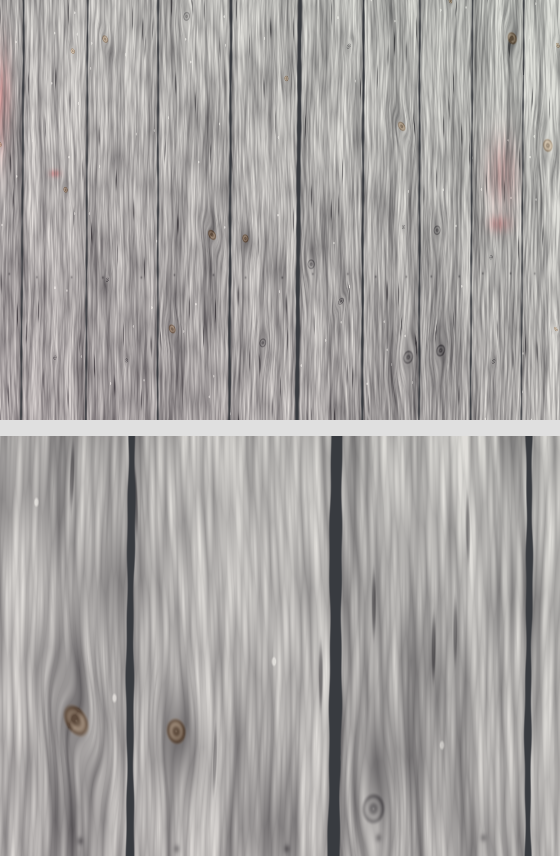
Top: the whole. Bottom: its middle third, enlarged.
Give the GLSL for this texture, as a Shadertoy shader.

```glsl
// Weathered grey timber wall: ten upright planks split by dark, slightly leaning gaps.
// Stretched cellular noise gives fibres and cracks, layered sines give growth rings,
// and each plank bends its grain around a few hashed knots.

vec2 hash2(vec2 p) {
    return fract(sin(vec2(dot(p, vec2(127.1, 311.7)), dot(p, vec2(269.5, 183.3)))) * 43758.5);
}

// Cellular noise: x = distance to the nearest point, y = random value of that cell
vec2 cellular(vec2 p) {
    vec2 base = floor(p), nearest = vec2(9.0, 0.0);
    for (int j = -1; j <= 1; j++)
    for (int i = -1; i <= 1; i++) {
        vec2 cell = base + vec2(i, j);
        float d = length(cell + hash2(cell) - p);
        if (d < nearest.x) nearest = vec2(d, hash2(cell + 17.0).x);
    }
    return nearest;
}

// Soft elliptical falloff
float blob(vec2 d, vec2 radius) {
    d /= radius;
    return exp(-dot(d, d));
}

void mainImage(out vec4 fragColor, in vec2 fragCoord) {
    vec2 p = fragCoord / iResolution.x;
    float top = iResolution.y / iResolution.x;
    float height = p.y / top;
    float pixel = 1.0 / iResolution.x;

    // Planks: seam positions and half widths of the gaps
    float seams[9] = float[9](0.040, 0.155, 0.282, 0.411, 0.533, 0.648, 0.749, 0.842, 0.933);
    float gaps[9] = float[9](0.0014, 0.0012, 0.0014, 0.0021, 0.0035, 0.0018, 0.0014, 0.0012, 0.001);
    float left = -0.06, right = 1.03, id = 0.0, edge = 1.0;
    for (int i = 0; i < 9; i++) {
        float n = float(i);
        float lean = 0.005 * (height - 0.5) * (0.6 + 0.4 * cos(n * 1.6));
        float seam = seams[i] + lean + 0.0003 * sin(p.y * 31.0 + n * 4.0);
        float rough = 0.0003 * sin(p.y * 67.0 + n) + 0.0002 * sin(p.y * 173.0 + n * 3.0);
        edge = min(edge, abs(p.x - seam) - gaps[i] - rough);
        if (p.x > seam) { left = seam; id += 1.0; }
        else right = min(right, seam);
    }
    float middle = 0.5 * (left + right), width = right - left;
    vec2 plank = hash2(vec2(id, 5.0));

    // Knots: push the grain aside, darken the heart, warm some of them
    float x = p.x + 0.002 * sin(p.y * 9.0 + id * 2.0) + 0.0008 * sin(p.y * 27.0 + id * 5.0);
    float knotShade = 0.0, warmth = 0.0;
    for (int k = 0; k < 3; k++) {
        vec2 place = hash2(vec2(id * 3.0 + 1.0, k)), kind = hash2(vec2(k, id + 40.0));
        vec2 d = p - vec2(middle + (place.x - 0.5) * 0.65 * width, top * (float(k) + place.y) / 3.0);
        d.x += (kind.y - 0.5) * 0.8 * d.y;
        float radius = mix(0.003, 0.0095, kind.x * kind.x);
        float halo = blob(d, radius * vec2(2.2, 6.0));
        x -= 0.75 * d.x * halo;
        float ring = length(d * vec2(1.0, 0.75)) / radius;
        float heart = 1.0 - smoothstep(0.75, 1.15, ring);
        knotShade += 0.13 * halo + heart * (0.28 + 0.16 * sin(ring * 9.0));
        warmth += heart * step(0.55, kind.y);
    }

    // Grain: fine fibres, broad streaks and arched growth rings
    vec2 grain = vec2(x + id * 7.3, p.y + id * 3.1);
    float fibre = cellular(grain * vec2(180.0, 6.0)).x;
    float hair = cellular(grain * vec2(310.0, 21.0)).x;
    float streak = cellular(grain * vec2(48.0, 2.2)).x;
    float across = (x - middle) / width + 0.12 * sin(p.y * 4.0 + id);
    float arch = 15.0 * sqrt(across * across + 0.004) + 8.0 * p.y * exp(-30.0 * across * across);
    float rings = sin(6.2832 * arch + 2.0 * sin(p.y * 14.0 + id));
    float broad = sin(x * 95.0 + id * 2.3 + sin(p.y * 5.0 + id)) + 0.6 * sin(x * 211.0 + p.y * 4.0);

    float tone = 0.55 + 0.55 * (0.43 - fibre) + 0.4 * (0.43 - hair) + 0.4 * (0.43 - streak);
    tone += (0.05 + 0.05 * plank.x) * rings + 0.07 * broad + 0.14 * (plank.y - 0.5);
    tone += 0.18 * (height - 0.5) + 0.14 * (p.x - 0.5);
    tone -= knotShade + 0.15 * exp(-max(edge, 0.0) / 0.002);

    // Wear: split fibres, pale chips and a row of nail heads
    vec2 crack = cellular(grain * vec2(75.0, 5.0));
    tone -= 0.55 * (1.0 - smoothstep(0.04, 0.13, crack.x)) * step(0.6, crack.y);
    vec2 chip = cellular(p * vec2(32.0, 17.0) + 8.0);
    tone += 0.4 * (1.0 - smoothstep(0.02, 0.06, chip.x)) * step(0.8, chip.y);
    vec2 nail = vec2(abs(p.x - middle) - 0.27 * width, p.y - 0.258 - 0.008 * (plank.x - 0.5));
    tone -= 0.4 * blob(nail, vec2(0.0018, 0.0025));

    // Colour: silver wood, cool at lower left, with warm knots and faded red paint
    vec3 color = mix(vec3(0.43, 0.42, 0.425), vec3(0.88, 0.87, 0.855), clamp(tone, -0.35, 1.0));
    color += vec3(0.012, -0.006, 0.004) * (1.0 - p.x - height);
    color += vec3(0.09, 0.03, -0.04) * warmth;
    float paint = 0.8 * blob(p - vec2(0.004, 0.57), vec2(0.016, 0.09));
    paint += 0.55 * blob(p - vec2(0.897, 0.44), vec2(0.027, 0.06)) * step(8.0, id) * step(id, 8.0);
    paint += 0.7 * blob(p - vec2(0.892, 0.35), vec2(0.02, 0.015));
    paint += 0.9 * blob(p - vec2(0.098, 0.44), vec2(0.01, 0.007));
    color *= mix(vec3(1.0), vec3(1.02, 0.72, 0.73), min(paint, 1.0) * (1.1 - 0.6 * fibre));

    // Gaps
    vec3 gapColor = vec3(0.22, 0.23, 0.25);
    color = mix(gapColor, color, smoothstep(-pixel, pixel, edge));
    fragColor = vec4(clamp(color, 0.0, 1.0), 1.0);
}
```
